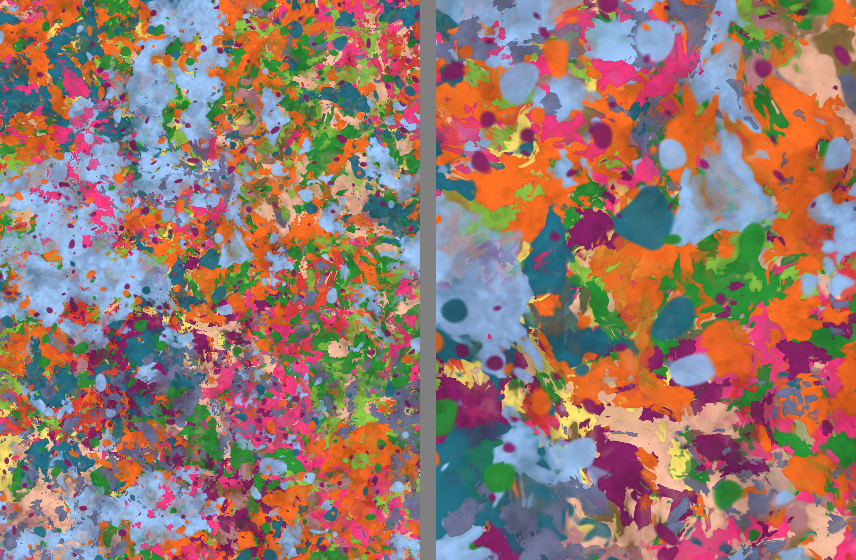
Left: the whole. Right: its middle third, enlarged.
Write a Shadertoy shader that draws this texture.

```glsl
float hash(vec2 p) {
    vec3 q = fract(vec3(p.xyx) * 0.1031);
    q += dot(q, q.yzx + 33.33);
    return fract((q.x + q.y) * q.z);
}

float noise(vec2 p) {
    vec2 i = floor(p), f = fract(p);
    f = f * f * (3.0 - 2.0 * f);
    return mix(mix(hash(i), hash(i + vec2(1, 0)), f.x),
               mix(hash(i + vec2(0, 1)), hash(i + vec2(1, 1)), f.x), f.y);
}

float fbm(vec2 p) {
    float sum = 0.0, weight = 0.42;
    for (int i = 0; i < 5; i++) {
        sum += weight * noise(p);
        p = mat2(1.6, 1.2, -1.2, 1.6) * p + 17.3;
        weight *= 0.61;
    }
    return sum / 0.986;
}

// Ragged coat of paint, denser around home.xy within radius home.z
vec3 coat(vec3 under, vec3 ink, vec2 p, float seed, float scale, float level, vec3 home) {
    vec2 shift = vec2(seed * 13.7, seed * 7.9);
    vec2 away = (p - home.xy) / home.z;
    float ragged = fbm(p * scale + shift);
    float region = noise(p * 5.0 + shift.yx + 3.0);
    float height = 0.65 * ragged + 0.35 * region + 0.13 * exp(-dot(away, away));
    float cover = smoothstep(level, level + 0.022, height);
    float wear = noise(p * 38.0 + shift.yx);
    float speck = noise(p * 170.0 + shift);
    float opacity = mix(0.62, 1.0, smoothstep(0.15, 0.6, 0.65 * wear + 0.35 * speck));
    float rim = cover * (1.0 - smoothstep(level + 0.01, level + 0.06, height));
    vec3 tone = ink * (0.9 + 0.2 * wear - 0.1 * rim);
    return mix(under, tone, cover * opacity);
}

// Small ragged flecks spread over the whole canvas
vec3 flecks(vec3 under, vec3 ink, vec2 p, float seed, float scale, float level) {
    return coat(under, ink, p, seed, scale, level, vec3(9.0, 9.0, 0.1));
}

// Rounded drips, one possible drop per cell
vec3 drops(vec3 under, vec3 ink, vec2 p, float seed, float scale, float chance) {
    vec2 wobble = vec2(noise(p * 45.0 + seed), noise(p * 45.0 - seed)) - 0.5;
    vec2 q = p * scale + wobble * scale * 0.014;
    vec2 cell = floor(q);
    float nearest = 1.0;
    for (int y = -1; y <= 1; y++)
    for (int x = -1; x <= 1; x++) {
        vec2 id = cell + vec2(x, y);
        vec2 center = id + vec2(hash(id + seed), hash(id + seed + 41.0));
        float size = hash(id + seed + 83.0);
        float radius = 0.1 + 0.28 * size * size;
        float edge = length(q - center) - radius;
        if (hash(id + seed + 127.0) < chance) nearest = min(nearest, edge);
    }
    float soft = 0.0014 * scale;
    float shade = 0.92 + 0.16 * noise(p * 60.0 + seed);
    return mix(under, ink * shade, 0.93 * (1.0 - smoothstep(-soft, soft, nearest)));
}

void mainImage(out vec4 fragColor, in vec2 fragCoord) {
    vec2 p = fragCoord / iResolution.y;
    vec2 bend = vec2(fbm(p * 11.0 + 5.0), fbm(p * 11.0 + 51.0)) - 0.5;
    vec2 w = p + 0.05 * bend;

    vec3 orange  = vec3(0.93, 0.41, 0.14);
    vec3 skyBlue = vec3(0.58, 0.73, 0.91);
    vec3 pink    = vec3(0.93, 0.23, 0.48);
    vec3 green   = vec3(0.16, 0.53, 0.20);
    vec3 lime    = vec3(0.52, 0.72, 0.26);
    vec3 teal    = vec3(0.14, 0.41, 0.49);
    vec3 peach   = vec3(0.92, 0.70, 0.59);
    vec3 yellow  = vec3(0.93, 0.84, 0.41);
    vec3 plum    = vec3(0.50, 0.13, 0.37);
    vec3 red     = vec3(0.85, 0.24, 0.22);
    vec3 slate   = vec3(0.42, 0.44, 0.57);

    // Mottled ground
    vec3 color = mix(vec3(0.50, 0.40, 0.24), vec3(0.70, 0.48, 0.50),
                     smoothstep(0.4, 0.6, fbm(w * 24.0)));

    // Broad coats
    color = coat(color, lime, w, 1.0, 16.0, 0.55, vec3(0.04, 0.90, 0.17));
    color = coat(color, slate, w, 2.0, 15.0, 0.57, vec3(0.70, 0.80, 0.13));
    color = coat(color, peach, w, 3.0, 16.0, 0.55, vec3(0.58, 0.50, 0.17));
    color = coat(color, pink, w, 4.0, 17.0, 0.56, vec3(0.64, 0.22, 0.18));
    color = coat(color, green, w, 5.0, 18.0, 0.57, vec3(0.04, 0.34, 0.14));
    color = coat(color, orange, w, 6.0, 17.0, 0.56, vec3(0.32, 0.93, 0.19));
    color = coat(color, yellow, w, 7.0, 24.0, 0.64, vec3(0.02, 0.20, 0.12));

    // Broken flecks
    color = flecks(color, red, w, 8.0, 38.0, 0.62);
    color = flecks(color, green, w, 9.0, 44.0, 0.62);
    color = flecks(color, peach, w, 10.0, 48.0, 0.61);
    color = flecks(color, plum, w, 11.0, 50.0, 0.64);
    color = flecks(color, lime, w, 12.0, 46.0, 0.62);
    color = flecks(color, orange, w, 13.0, 40.0, 0.62);

    // Upper pools
    color = coat(color, teal, w, 14.0, 20.0, 0.63, vec3(0.27, 0.29, 0.13));
    color = coat(color, skyBlue, w, 15.0, 17.0, 0.60, vec3(0.28, 0.42, 0.14));
    color = coat(color, skyBlue, w, 16.0, 16.0, 0.65, vec3(0.07, 0.75, 0.13));
    color = flecks(color, pink, w, 17.0, 52.0, 0.64);
    color = flecks(color, slate, w, 18.0, 56.0, 0.64);

    // Drips
    color = drops(color, teal, p, 19.0, 24.0, 0.10);
    color = drops(color, skyBlue, p, 23.0, 28.0, 0.12);
    color = drops(color, green, p, 29.0, 32.0, 0.12);
    color = drops(color, plum, p, 31.0, 60.0, 0.12);
    color = drops(color, orange, p, 37.0, 46.0, 0.12);

    // Stains and surface grain
    float stain = smoothstep(0.48, 0.68, fbm(p * 30.0 + 90.0));
    color = mix(color, color * vec3(0.72, 0.68, 0.70), 0.5 * stain);
    color *= 0.91 + 0.2 * fbm(p * 120.0);
    fragColor = vec4(color, 1.0);
}
```
